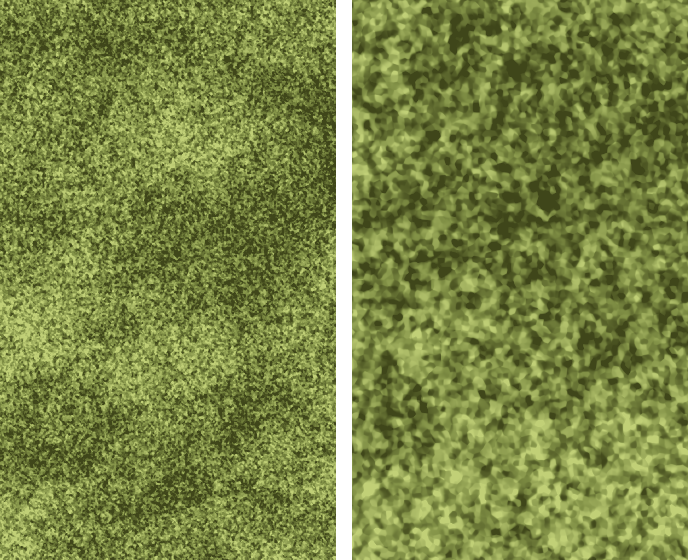
Left, the full canvas; right, a detail of the centre.
Reproduce this texture procedurally as a Shadertoy shader.

```glsl
vec3 hash3(vec2 cell)
{
    vec3 h = fract(cell.xyx * vec3(0.1031, 0.1030, 0.0973));
    h += dot(h, h.yxz + 33.33);
    return fract((h.xxy + h.yzz) * h.zyx);
}

// Soft cellular noise: every cell holds a turned, stretched spot of random tone
float softCells(vec2 p, float stretch, float sharpness)
{
    vec2 base = floor(p);
    float toneSum = 0.0, weightSum = 1e-5;
    for (int y = -1; y <= 1; y++)
    for (int x = -1; x <= 1; x++)
    {
        vec2 cell = base + vec2(x, y);
        vec3 rnd = hash3(cell + 200.0);
        float tone = hash3(cell + 731.0).x;
        vec2 offset = p - cell - 0.15 - 0.7 * rnd.xy;
        float angle = 0.35 + 2.8 * (rnd.z - 0.5);
        float c = cos(angle), s = sin(angle);
        vec2 q = vec2(c * offset.x + s * offset.y, c * offset.y - s * offset.x);
        float weight = exp(-sharpness * (q.x * q.x * stretch + q.y * q.y / stretch));
        toneSum += tone * weight;
        weightSum += weight;
    }
    return toneSum / weightSum - 0.5;
}

// Broad light and shade, slightly wider than tall and tilted
float patches(vec2 p)
{
    vec2 q = mat2(0.97, -0.22, 0.22, 0.97) * p * vec2(4.5, 6.5);
    float sum = 0.0, amplitude = 1.0;
    for (int i = 0; i < 4; i++)
    {
        sum += amplitude * softCells(q, 1.0, 5.0);
        q = mat2(1.7, 1.2, -1.2, 1.7) * q + 17.3;
        amplitude *= 0.72;
    }
    return sum;
}

vec3 grassColor(float tone)
{
    vec3 shade = vec3(0.26, 0.29, 0.11);
    vec3 leaf = vec3(0.50, 0.56, 0.27);
    vec3 tip = vec3(0.72, 0.78, 0.44);
    return tone < 0.52 ? mix(shade, leaf, tone / 0.52)
                       : mix(leaf, tip, (tone - 0.52) / 0.48);
}

void mainImage(out vec4 fragColor, in vec2 fragCoord)
{
    vec2 p = fragCoord / iResolution.y;

    // Short blades over a finer grain
    float blades = softCells(p * 170.0, 2.0, 7.0);
    float grain = softCells(p * 290.0 + 51.0, 1.5, 7.0);

    float tone = 0.42 + 0.45 * patches(p) + 0.8 * blades + 0.75 * grain;
    fragColor = vec4(grassColor(clamp(tone, -0.03, 1.08)), 1.0);
}
```
